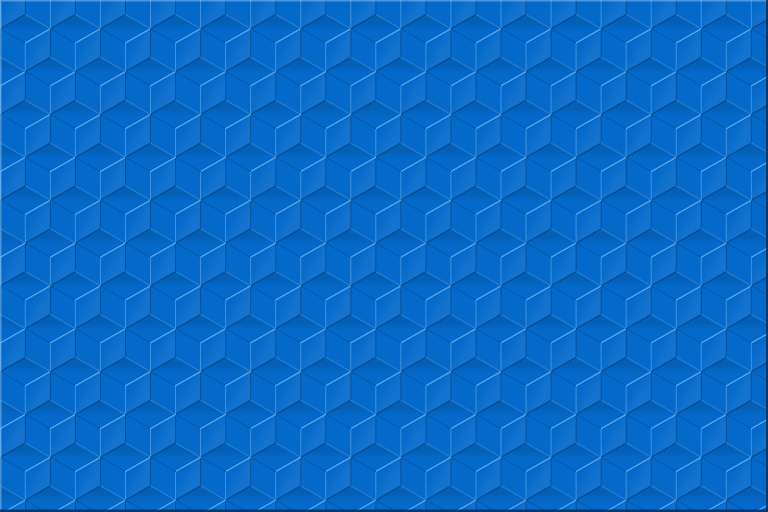
This pattern is drawn by a WebGL 1 fragment shader. Its source:

```glsl
precision highp float;
// Embossed blue tumbling blocks: staggered hexagons split into three rhombic faces.

uniform vec2 u_resolution;

// Offset from the nearest centre of a hexagon lattice with unit spacing.
vec2 hexOffset(vec2 p) {
  vec2 period = vec2(1.0, 1.7320508);
  vec2 a = mod(p, period) - 0.5 * period;
  vec2 b = mod(p - 0.5 * period, period) - 0.5 * period;
  return dot(a, a) < dot(b, b) ? a : b;
}

// Pixel coverage of a line at distance d, box filtered.
float stroke(float d, float halfWidth, float pixel) {
  float lo = max(d - 0.5 * pixel, -halfWidth);
  float hi = min(d + 0.5 * pixel, halfWidth);
  return clamp((hi - lo) / pixel, 0.0, 1.0);
}

// Line from the hexagon centre outwards along a unit direction.
float spoke(vec2 h, vec2 dir, float halfWidth, float pixel) {
  float across = abs(h.x * dir.y - h.y * dir.x);
  return stroke(across, halfWidth, pixel) * step(0.0, dot(h, dir));
}

// Both hexagon sides whose normals are plus and minus n.
float sides(vec2 h, vec2 n, float halfWidth, float pixel) {
  return stroke(0.5 - abs(dot(h, n)), halfWidth, pixel);
}

void main() {
  // The canvas measures 768 by 512 units: about 15.3 columns and 12 rows.
  vec2 canvas = gl_FragCoord.xy / u_resolution * vec2(768.0, 512.0);
  float unitsPerPixel = 768.0 / u_resolution.x;
  float pixel = unitsPerPixel / 50.07;
  vec2 h = hexOffset((canvas - vec2(25.3, 469.0)) / vec2(50.07, 49.48));

  // Faces: top darkens slightly to its apex, right lightens outwards, left is flat.
  float topward = h.y;
  float rightward = dot(h, vec2(0.866, -0.5));
  float leftward = dot(h, vec2(-0.866, -0.5));
  vec3 color = vec3(0.016, 0.41, 0.785);
  if (topward > max(rightward, leftward)) {
    color = mix(color, vec3(0.016, 0.372, 0.71), smoothstep(0.24, 0.46, topward));
  } else if (rightward > leftward) {
    color = mix(color, vec3(0.08, 0.452, 0.807), smoothstep(0.05, 0.45, rightward));
  }

  // Shaded edges of the emboss.
  vec3 shadow = vec3(0.01, 0.19, 0.38);
  float dark = 0.65 * sides(h, vec2(-0.5, 0.866), 0.01, pixel);
  dark = max(dark, 0.48 * sides(h, vec2(1.0, 0.0), 0.01, pixel));
  dark = max(dark, 0.3 * spoke(h, vec2(-0.866, 0.5), 0.01, pixel));
  color = mix(color, shadow, dark);

  // Lit edges of the emboss.
  vec3 highlight = vec3(0.55, 0.79, 0.97);
  float light = 0.74 * spoke(h, vec2(0.866, 0.5), 0.011, pixel);
  light = max(light, 0.43 * spoke(h, vec2(0.0, -1.0), 0.01, pixel));
  light = max(light, 0.3 * sides(h, vec2(0.5, 0.866), 0.01, pixel));
  color = mix(color, highlight, light);

  // Bevel around the canvas: lit at top and left, shaded at bottom and right.
  float lit = max(stroke(512.0 - canvas.y, 1.5, unitsPerPixel),
                  stroke(canvas.x, 1.5, unitsPerPixel));
  float shaded = max(stroke(canvas.y, 2.5, unitsPerPixel),
                     stroke(768.0 - canvas.x, 2.0, unitsPerPixel));
  color = mix(color, highlight, 0.5 * lit);
  color = mix(color, shadow, 0.85 * shaded);

  gl_FragColor = vec4(color, 1.0);
}
```
